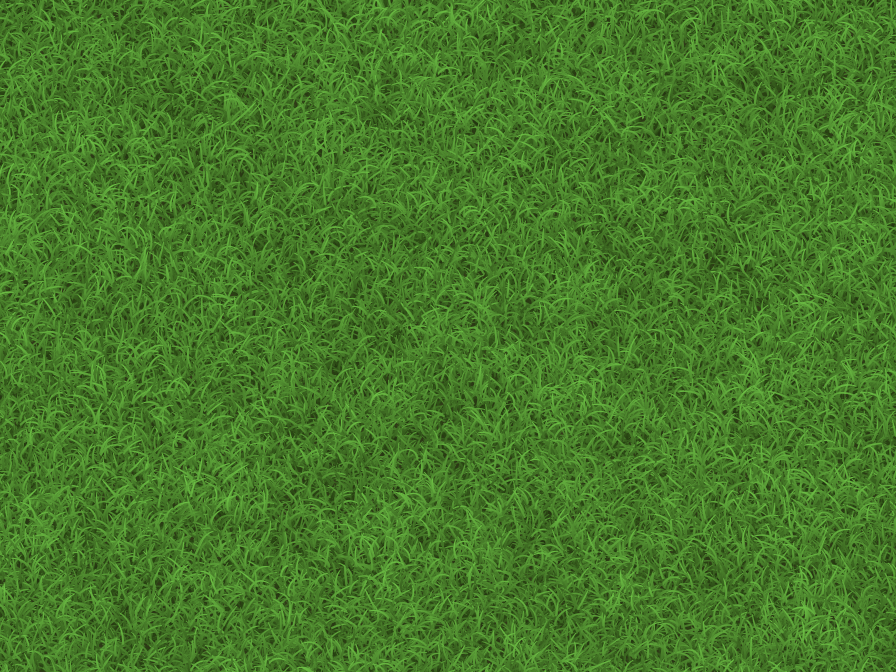
A Shadertoy shader for this texture:

```glsl
// Dense lawn seen from above: thin, curved grass blades piled from dark to bright.

// Integer hash: three random values in 0..1 per lattice point
vec3 hash3(ivec3 lattice) {
    uvec3 v = uvec3(lattice + 1000) * 1664525u + 1013904223u;
    v.x += v.y * v.z; v.y += v.z * v.x; v.z += v.x * v.y;
    v ^= v >> 16u;
    v.x += v.y * v.z; v.y += v.z * v.x; v.z += v.x * v.y;
    return vec3(v >> 8u) / 16777216.0;
}

// Smooth value noise for faint patches in the turf
float patchNoise(vec2 p) {
    ivec2 i = ivec2(floor(p));
    vec2 f = smoothstep(0.0, 1.0, fract(p));
    float bottom = mix(hash3(ivec3(i, 90)).x, hash3(ivec3(i + ivec2(1, 0), 90)).x, f.x);
    float top = mix(hash3(ivec3(i + ivec2(0, 1), 90)).x, hash3(ivec3(i + 1, 90)).x, f.x);
    return mix(bottom, top, f.y);
}

// Coverage of one bent, tapering blade in x, position from root to tip in y
vec2 blade(vec2 p, float lean, float halfLength, float bend, float pixel) {
    vec2 dir = vec2(sin(lean), cos(lean));
    float along = dot(p, dir) / halfLength;
    float across = dot(p, vec2(dir.y, -dir.x)) - bend * halfLength * (along * along - 0.5);
    across /= sqrt(1.0 + 4.0 * bend * bend * along * along);
    float rootToTip = clamp(0.5 + 0.5 * along, 0.0, 1.0);
    float halfWidth = mix(0.0016, 0.0005, rootToTip * rootToTip);
    float side = clamp(0.5 + (halfWidth - abs(across)) / pixel, 0.0, 1.0);
    float ends = clamp(0.5 + (1.0 - abs(along)) * halfLength / pixel, 0.0, 1.0);
    return vec2(side * ends, rootToTip);
}

void mainImage(out vec4 fragColor, in vec2 fragCoord) {
    vec2 uv = fragCoord / iResolution.y;
    float pixel = 1.0 / iResolution.y;
    float turf = 0.6 * patchNoise(uv * 14.0) + 0.4 * patchNoise(uv * 31.0 + 7.0) - 0.5;

    // Shaded soil between the blades
    vec3 color = mix(vec3(0.13, 0.21, 0.06), vec3(0.20, 0.23, 0.10), patchNoise(uv * 110.0));

    // Layers of blades, the deepest first
    const int layers = 16;
    for (int layer = 0; layer < layers; layer++) {
        float height = float(layer) / float(layers - 1);
        vec2 grid = uv / 0.02 + hash3(ivec3(layer, 5, 77)).xy;
        ivec2 home = ivec2(floor(grid));

        for (int y = -1; y <= 1; y++)
        for (int x = -1; x <= 1; x++) {
            ivec2 cell = home + ivec2(x, y);
            vec3 place = hash3(ivec3(cell, layer));
            vec3 form = hash3(ivec3(cell, layer + 200));
            vec2 p = (grid - vec2(cell) - place.xy) * 0.02;

            // Mostly upright, drooping towards the side it leans to
            float lean = (place.z - 0.5) * 2.9;
            float bend = 0.25 * lean + 0.5 * (form.y - 0.5);
            vec2 stroke = blade(p, lean, mix(0.011, 0.018, form.x), bend, pixel);

            float shade = 0.65 * height + 0.5 * form.z - 0.22
                        + 0.3 * (stroke.y - 0.5) + 0.22 * turf;
            vec3 green = mix(vec3(0.155, 0.26, 0.07), vec3(0.42, 0.74, 0.265),
                             clamp(shade, 0.0, 1.0));
            color = mix(color, green, stroke.x);
        }
    }
    fragColor = vec4(color, 1.0);
}
```
